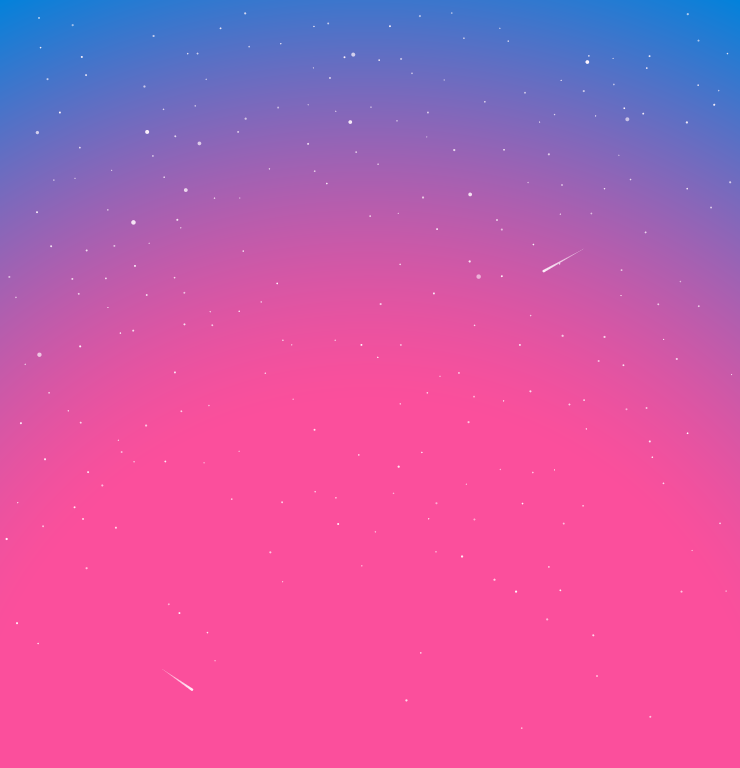
A Shadertoy shader for this background:

```glsl
// A dusk sky: a pink glow rising from below fades radially through violet to blue.
// Two jittered grids scatter small and large stars, thinning toward the ground,
// and two tapered segments draw shooting stars. Lengths are in canvas heights.

const vec3 PINK = vec3(0.985, 0.31, 0.61);
const vec3 BLUE = vec3(0.0, 0.51, 0.86);
const vec3 STAR_WHITE = vec3(1.0, 0.96, 0.99);

const vec2 GLOW_CENTER = vec2(0.480, -0.042);
const float GLOW_INNER = 0.514;    // radius where pink starts to fade
const float GLOW_OUTER = 1.152;    // radius where blue is complete
const float GLOW_EASE = 1.45;

const float SMALL_GRID = 24.0;     // cells per canvas height
const float LARGE_GRID = 9.0;
const vec2 SMALL_RADIUS = vec2(0.0007, 0.0014);
const vec2 LARGE_RADIUS = vec2(0.0021, 0.0030);
const float SMALL_DENSITY = 0.55;
const float LARGE_DENSITY = 0.20;
const vec2 STAR_FADE = vec2(0.08, 0.38);   // heights between few and many stars
const float METEOR_WIDTH = 0.0016;

// Three values in 0..1 from a cell index, without sine
vec3 hash3(vec2 cell) {
    vec3 q = fract(cell.xyx * vec3(0.1031, 0.1030, 0.0973));
    q += dot(q, q.yxz + 33.33);
    return fract((q.xxy + q.yzz) * q.zyx);
}

// Antialiased coverage of a shape from its signed distance
float coverage(float dist, float pixel) {
    return clamp(0.5 - dist / pixel, 0.0, 1.0);
}

// One star at most per grid cell, kept clear of the cell border
float starLayer(vec2 p, float grid, vec2 radii, float density, float seed, float pixel) {
    vec2 cell = floor(p * grid);
    vec3 place = hash3(cell + seed);
    vec3 look = hash3(cell + seed + 57.0);
    vec2 star = (cell + mix(vec2(0.1), vec2(0.9), place.xy)) / grid;
    float chance = density * mix(0.10, 1.0, smoothstep(STAR_FADE.x, STAR_FADE.y, star.y));
    float radius = mix(radii.x, radii.y, look.x);
    float brightness = mix(0.55, 1.0, look.y);
    return step(place.z, chance) * brightness * coverage(length(p - star) - radius, pixel);
}

// Streak with a round bright head and a tail tapering to a point
float meteor(vec2 p, vec2 head, vec2 tail, float pixel) {
    vec2 axis = tail - head;
    float along = clamp(dot(p - head, axis) / dot(axis, axis), 0.0, 1.0);
    float dist = length(p - head - axis * along) - METEOR_WIDTH * (1.0 - along);
    return coverage(dist, pixel) * mix(0.95, 0.4, along);
}

vec3 skyColor(vec2 p) {
    float radius = length(p - GLOW_CENTER);
    float fade = clamp((radius - GLOW_INNER) / (GLOW_OUTER - GLOW_INNER), 0.0, 1.0);
    return mix(PINK, BLUE, pow(fade, GLOW_EASE));
}

void mainImage(out vec4 fragColor, in vec2 fragCoord) {
    float pixel = 1.0 / iResolution.y;
    vec2 p = fragCoord * pixel;

    // Stars
    float light = starLayer(p, SMALL_GRID, SMALL_RADIUS, SMALL_DENSITY, 11.0, pixel);
    light = max(light, starLayer(p, LARGE_GRID, LARGE_RADIUS, LARGE_DENSITY, 83.0, pixel));

    // Shooting stars
    light = max(light, meteor(p, vec2(0.708, 0.647), vec2(0.760, 0.676), pixel));
    light = max(light, meteor(p, vec2(0.250, 0.102), vec2(0.211, 0.129), pixel));

    fragColor = vec4(mix(skyColor(p), STAR_WHITE, light), 1.0);
}
```
